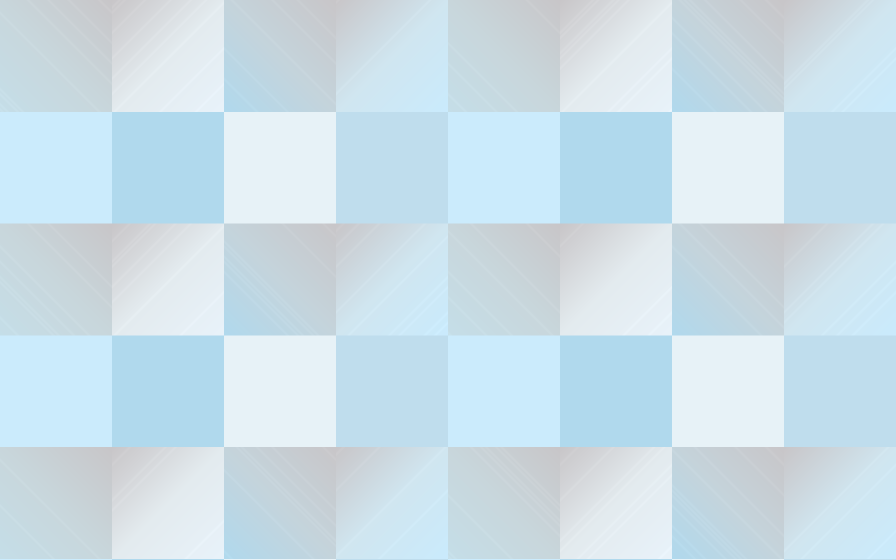
Give the GLSL for this pattern, as a WebGL 1 fragment shader.

```glsl
precision highp float;
// Pale blue checker of flat tiles alternating with rows of diagonally shaded, folded tiles.
uniform vec2 u_resolution;

float hash(vec2 p) {
  vec3 q = fract(vec3(p.xyx) * 0.1031);
  q += dot(q, q.yzx + 33.33);
  return fract((q.x + q.y) * q.z);
}

// Selects one of four colours by column.
vec3 pick(float column, vec3 a, vec3 b, vec3 c, vec3 d) {
  return column < 0.5 ? a : column < 1.5 ? b : column < 2.5 ? c : d;
}

vec3 flatTile(float column) {
  return pick(column, vec3(0.795, 0.92, 0.99), vec3(0.69, 0.85, 0.93),
              vec3(0.905, 0.95, 0.97), vec3(0.75, 0.865, 0.93));
}

// Grey at the upper fold, running to a tint at the opposite lower corner.
vec3 foldedTile(float column, vec2 p, vec2 cell) {
  float across = mod(column, 2.0) < 0.5 ? 1.0 - p.x : p.x;
  float t = 0.5 * (across + p.y);
  vec3 shadow = vec3(0.785, 0.775, 0.785);
  vec3 middle = pick(column, vec3(0.785, 0.84, 0.86), vec3(0.89, 0.92, 0.935),
                     vec3(0.77, 0.83, 0.86), vec3(0.815, 0.90, 0.94));
  vec3 tint = pick(column, vec3(0.77, 0.87, 0.91), vec3(0.91, 0.95, 0.98),
                   vec3(0.69, 0.85, 0.93), vec3(0.79, 0.92, 0.99));
  vec3 color = mix(shadow, middle, clamp(t * 2.0, 0.0, 1.0));
  color = mix(color, tint, clamp(t * 2.0 - 1.0, 0.0, 1.0));

  // Faint streaks along the gradient bands
  float band = t * 44.0;
  float streak = step(0.86, hash(cell * 7.0 + floor(band)));
  return color + 0.014 * streak * smoothstep(0.5, 0.1, abs(fract(band) - 0.5));
}

vec3 pattern(vec2 uv) {
  vec2 grid = vec2(uv.x * 8.0, (1.0 - uv.y) * 5.01);
  vec2 cell = floor(grid);
  float column = mod(cell.x, 4.0);
  return mod(cell.y, 2.0) < 0.5 ? foldedTile(column, fract(grid), cell)
                                : flatTile(column);
}

void main() {
  // Four samples per pixel smooth the tile edges
  vec3 color = vec3(0.0);
  for (int i = 0; i < 4; i++) {
    float k = float(i);
    vec2 offset = vec2(mod(k, 2.0), floor(k / 2.0)) * 0.5 - 0.25;
    color += pattern((gl_FragCoord.xy + offset) / u_resolution);
  }
  gl_FragColor = vec4(color / 4.0, 1.0);
}
```
